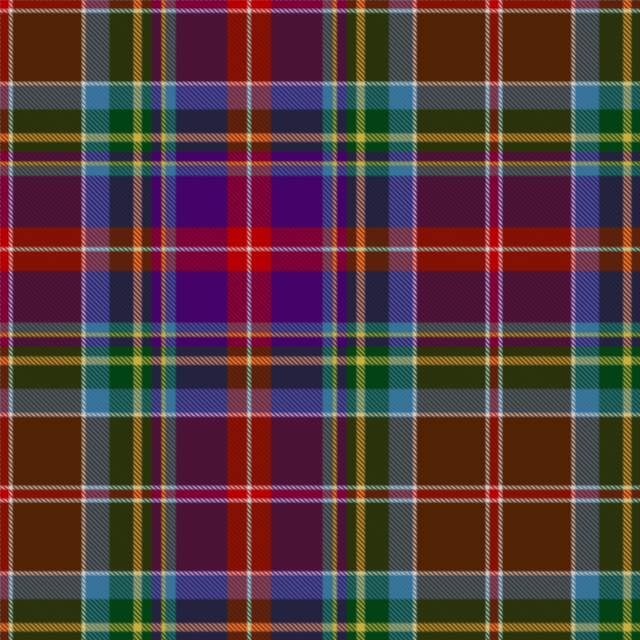
A Shadertoy shader for this pattern:

```glsl
// Tartan cloth: one mirrored sett of coloured stripes in warp and weft, woven as a soft diagonal twill.

const vec3 WHITE  = vec3(0.82, 0.81, 0.80);
const vec3 RED    = vec3(0.71, 0.00, 0.01);
const vec3 PURPLE = vec3(0.27, 0.01, 0.41);
const vec3 BLUE   = vec3(0.22, 0.45, 0.60);
const vec3 YELLOW = vec3(0.78, 0.69, 0.26);
const vec3 GREEN  = vec3(0.01, 0.26, 0.08);
const vec3 BROWN  = vec3(0.32, 0.135, 0.02);

const int STRIPES = 14;
const float HALF_SETT = 208.5; // threads from one mirror line to the next

// Stripe colours from the mirror line outward, and the thread where each begins.
const vec3 stripeColor[STRIPES] = vec3[](
    WHITE, RED, PURPLE, BLUE, YELLOW, PURPLE, GREEN,
    YELLOW, GREEN, BLUE, WHITE, BROWN, WHITE, RED);
const float stripeStart[STRIPES] = float[](
    0.0, 1.7, 18.5, 62.5, 71.2, 74.7, 83.0,
    91.4, 98.6, 119.0, 139.3, 142.7, 201.3, 204.7);

// Yarn colour at a thread position; the sett mirrors about both of its ends.
vec3 yarn(float thread, float softness) {
    float period = 2.0 * HALF_SETT;
    float d = abs(mod(thread + HALF_SETT, period) - HALF_SETT);
    vec3 color = stripeColor[0];
    for (int i = 1; i < STRIPES; i++) {
        float inside = clamp((d - stripeStart[i]) / softness + 0.5, 0.0, 1.0);
        color = mix(color, stripeColor[i], inside);
    }
    return color;
}

void mainImage(out vec4 fragColor, in vec2 fragCoord) {
    // Thread coordinates, measured right and down from the red crossing.
    float threadsAcross = 545.0;
    vec2 uv = fragCoord / iResolution.y;
    vec2 thread = (vec2(uv.x, 1.0 - uv.y) - 0.3893) * threadsAcross;
    float softness = max(threadsAcross / iResolution.y, 2.0);

    vec3 warp = yarn(thread.x, softness);
    vec3 weft = yarn(thread.y, softness);

    // Two-over-two twill: ribs run down to the right, four threads apart.
    float rib = sin(6.2832 * (thread.x - thread.y) / 4.0);

    // Hues blend across the ribs while lightness still follows the upper yarn.
    vec3 contrast = warp - weft;
    float lightness = dot(contrast, vec3(0.299, 0.587, 0.114));
    vec3 cloth = 0.5 * (warp + weft);
    cloth += rib * (0.27 * lightness + 0.08 * (contrast - lightness));

    // Slight relief along the ribs.
    cloth *= 1.0 + 0.025 * rib;
    fragColor = vec4(max(cloth, 0.0), 1.0);
}
```
